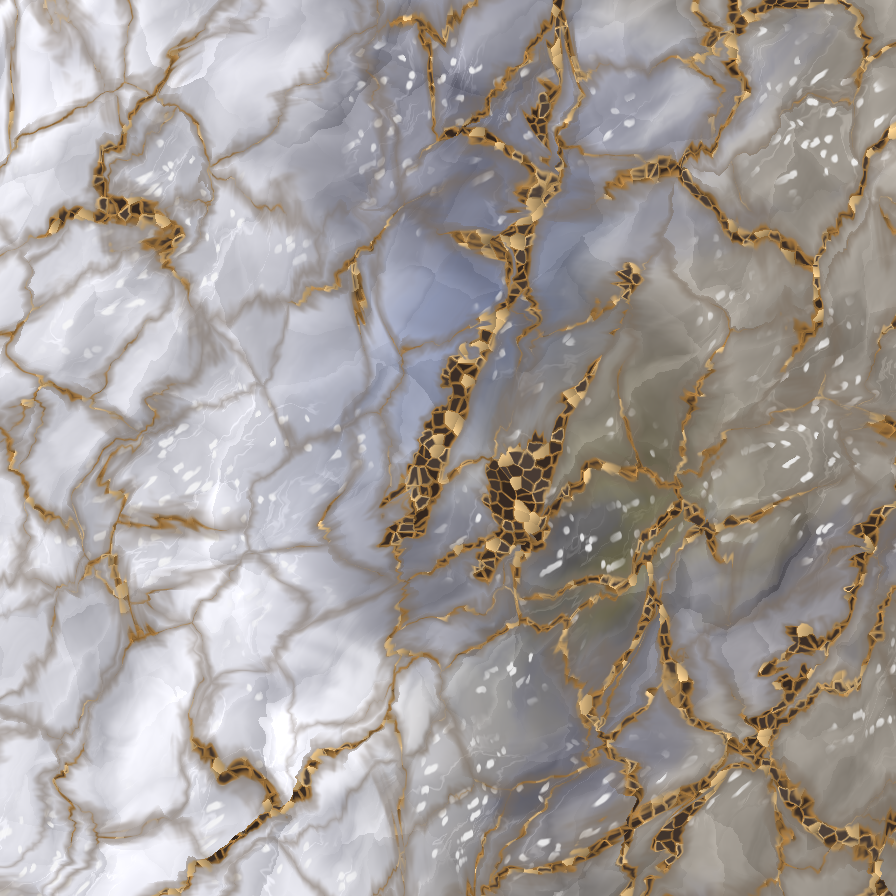
Write a three.js fragment shader that draws this texture.

```glsl
// Polished quartz marble: milky white fading through blue-grey to warm olive stone,
// split by dark rifts laced with gold. Cellular noise makes the facets, veins, flakes
// and glints; layered sines bend them and cloud the colours.

varying vec2 vUv;

const vec3 MILK   = vec3(0.85, 0.85, 0.88);
const vec3 GREY   = vec3(0.66, 0.66, 0.67);
const vec3 SLATE  = vec3(0.42, 0.42, 0.48);
const vec3 BLUE   = vec3(0.50, 0.54, 0.67);
const vec3 OLIVE  = vec3(0.54, 0.52, 0.37);
const vec3 BEIGE  = vec3(0.57, 0.53, 0.47);
const vec3 UMBER  = vec3(0.47, 0.41, 0.35);
const vec3 BROWN  = vec3(0.19, 0.14, 0.11);
const vec3 GOLD   = vec3(0.66, 0.48, 0.25);
const vec3 BRIGHT = vec3(0.86, 0.72, 0.50);

const vec2 GRAIN = vec2(0.53, 0.848);  // unit direction of the rock's grain
const float WARP = 0.038;              // bending of veins
const float EDGE = 0.0018;             // softness of vein borders
const float VEIN_WIDTH = 0.008;
const float RIFT_WIDTH = 0.018;
const float FACET_CONTRAST = 0.2;
const float GLINT_SHARE = 0.5;

vec2 hash2(vec2 p) {
  return fract(sin(vec2(dot(p, vec2(127.1, 311.7)), dot(p, vec2(269.5, 183.3)))) * 43758.5);
}

// Layered, turning sines; roughly -0.8 to 0.8.
float waves(vec2 p) {
  float sum = 0.0, amp = 0.5;
  for (int i = 0; i < 6; i++) {
    p = mat2(0.8, 0.6, -0.6, 0.8) * p * 1.75 + 1.7;
    p += 0.7 * sin(p.yx * 0.8 + float(i));
    sum += amp * sin(p.x) * cos(p.y);
    amp *= 0.6;
  }
  return sum;
}

// Cellular noise: border distance, centre distance, cell value, cell slope.
vec4 cells(vec2 p) {
  vec2 corner = floor(p), f = fract(p);
  vec2 near = vec2(9.0), next = vec2(9.0), id = corner;
  for (int j = -1; j <= 1; j++)
    for (int i = -1; i <= 1; i++) {
      vec2 g = vec2(float(i), float(j));
      vec2 r = g + hash2(corner + g) - f;
      float d = dot(r, r);
      if (d < dot(near, near)) { next = near; near = r; id = corner + g; }
      else if (d < dot(next, next)) next = r;
    }
  vec2 value = hash2(id + 17.0);
  float border = dot(0.5 * (near + next), normalize(next - near));
  return vec4(border, length(near), value.x, dot(near, value - 0.5));
}

// Coordinates across and along the grain.
vec2 grain(vec2 p) {
  return vec2(p.x * GRAIN.y - p.y * GRAIN.x, dot(p, GRAIN));
}

float segment(vec2 p, vec2 a, vec2 b) {
  vec2 ab = b - a;
  return length(p - a - ab * clamp(dot(p - a, ab) / dot(ab, ab), 0.0, 1.0));
}

// Soft patch stretched along the grain.
float patchAt(vec2 p, vec2 centre, vec2 size) {
  vec2 q = grain(p - centre) / size;
  return exp(-dot(q, q));
}

float facet(vec4 c) {
  return (c.z - 0.5) * smoothstep(0.0, 0.16, c.x) + c.w;
}

// Depth inside the veins, negative outside.
float veinDepth(vec2 p, float rough) {
  vec2 q = grain(p);
  float right = smoothstep(0.2, 0.7, p.x);
  float coarse = VEIN_WIDTH * (1.7 * waves(p * 4.0 + 5.0) + 0.4 * right - 0.1);
  float fine = 0.004 * (2.0 * waves(p * 5.0 + 21.0) + 0.6 * right - 0.35);
  float depth = coarse - cells(q * vec2(4.6, 3.0) + 3.0).x / 4.6;
  depth = max(depth, fine - cells(q * vec2(9.0, 6.0) + 8.0).x / 9.0);
  float rift = segment(p, vec2(0.63, 1.02), vec2(0.58, 0.70));
  rift = min(rift, segment(p, vec2(0.58, 0.70), vec2(0.45, 0.43)));
  rift = min(rift, segment(p, vec2(0.71, 0.69), vec2(0.53, 0.34)));
  rift = min(rift, segment(p, vec2(1.02, 0.48), vec2(0.91, 0.28)));
  rift = min(rift, segment(p, vec2(0.91, 0.28), vec2(0.71, 0.0)));
  float knot = 0.8 * patchAt(p, vec2(0.50, 0.45), vec2(0.08, 0.12));
  return max(depth, RIFT_WIDTH * (0.55 + knot + 1.3 * rough) - rift);
}

void main() {
  vec2 p = vUv;
  float rough = waves(p * 11.0);
  vec2 bent = p + WARP * vec2(rough, waves(p * 10.0 + 7.0));
  vec2 q = grain(mix(p, bent, 0.6));
  float cloud = waves(p * 3.0 + 2.0);
  float streak = waves(q * vec2(15.0, 4.5));

  // Stone body: milk on the left, grey and beige on the right, tinted patches between.
  float milk = 1.0 - smoothstep(-0.13, 0.14, p.x - 0.45 + 0.13 * cloud + 0.07 * streak);
  float warm = smoothstep(0.5, 0.85, p.x - 0.25 * p.y + 0.2 - 0.35 * cloud);
  vec3 color = mix(mix(GREY, BEIGE, 0.65 * warm), MILK, milk);
  color = mix(color, MILK, 0.6 * patchAt(bent, vec2(0.77, 0.88), vec2(0.08, 0.11)));
  color = mix(color, SLATE, 0.7 * patchAt(bent, vec2(0.52, 0.90), vec2(0.12, 0.22)));
  color = mix(color, SLATE, 0.7 * patchAt(bent, vec2(0.64, 0.15), vec2(0.07, 0.16)));
  color = mix(color, BLUE, 0.85 * patchAt(bent, vec2(0.52, 0.66), vec2(0.10, 0.22)));
  color = mix(color, OLIVE, 0.75 * patchAt(bent, vec2(0.69, 0.39), vec2(0.10, 0.14)));
  float shade = smoothstep(0.1, 0.55, cloud + 0.4 * streak);
  color = mix(color, SLATE, 0.6 * shade * (1.0 - 0.65 * milk));
  float facets = facet(cells(q * vec2(7.0, 4.5))) + 0.6 * facet(cells(q * vec2(19.0, 11.0)));
  color += FACET_CONTRAST * facets + 0.08 * streak + 0.04 * rough;

  // Pale wisps along the grain and clustered glints.
  float cluster = smoothstep(-0.1, 0.45, waves(p * 7.0 + 11.0));
  float wisp = 1.0 - smoothstep(0.0, 0.07, abs(waves(q * vec2(26.0, 9.0) + 4.0)));
  color += 0.08 * cluster * wisp;
  vec4 chip = cells(grain(p) * vec2(62.0, 40.0) + 1.2 * rough);
  float glint = (1.0 - smoothstep(0.14, 0.3, chip.y)) * step(1.0 - GLINT_SHARE, chip.z);
  color = mix(color, vec3(0.97), 0.85 * glint * cluster);

  // Stained banks, gold rims and dark cores crossed by gold lace.
  float depth = veinDepth(bent, rough);
  color = mix(color, UMBER, 0.55 * smoothstep(-0.014, 0.0, depth));
  vec4 flake = cells(mix(p, bent, 0.3) * 78.0);
  vec3 ore = mix(GOLD, BRIGHT, smoothstep(0.45, 0.9, flake.z)) * (0.9 + 0.6 * flake.w);
  float core = smoothstep(0.001, 0.005, depth) * smoothstep(0.04, 0.2, flake.x + 0.1 * rough);
  ore = mix(ore, BROWN + 0.14 * flake.z, core * step(flake.z, 0.85));
  color = mix(color, ore, smoothstep(-EDGE, EDGE, depth));

  gl_FragColor = vec4(clamp(color, 0.0, 1.0), 1.0);
}
```
